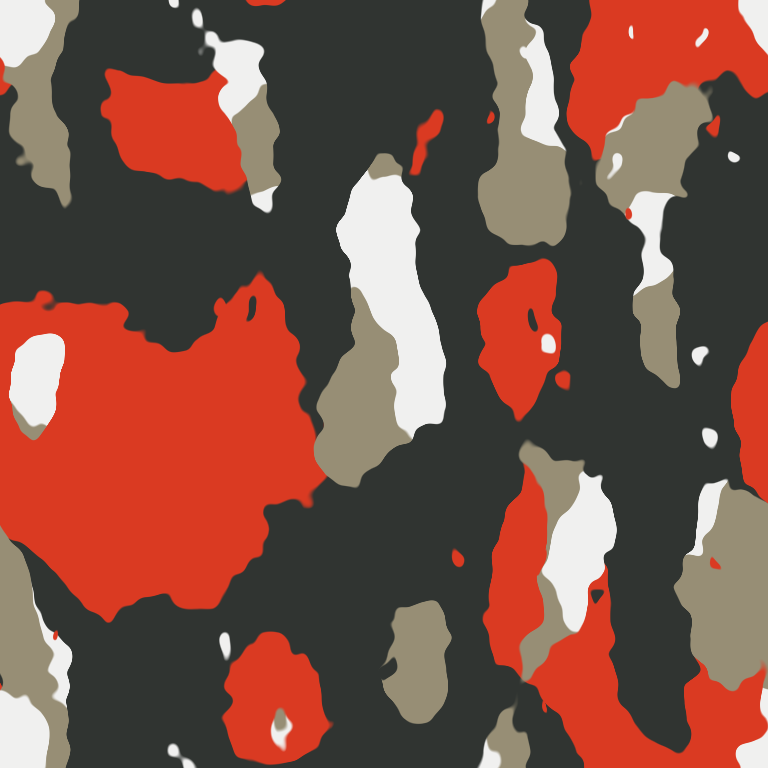
Reproduce this pattern procedurally as a three.js fragment shader.

```glsl
varying vec2 vUv;

const float TAU = 6.2831853;
const vec3 CHARCOAL = vec3(0.188, 0.204, 0.192);
const vec3 VERMILION = vec3(0.855, 0.227, 0.133);
const vec3 KHAKI = vec3(0.592, 0.557, 0.459);
const vec3 OFF_WHITE = vec3(0.941, 0.941, 0.937);

float hash(vec2 p) {
  vec3 q = fract(p.xyx * 0.1031);
  q += dot(q, q.yzx + 33.33);
  return fract((q.x + q.y) * q.z);
}

float valueNoise(vec2 p) {
  vec2 cell = floor(p);
  vec2 f = fract(p);
  f = f * f * (3.0 - 2.0 * f);
  float low = mix(hash(cell), hash(cell + vec2(1.0, 0.0)), f.x);
  float high = mix(hash(cell + vec2(0.0, 1.0)), hash(cell + 1.0), f.x);
  return mix(low, high, f.y);
}

vec2 noisePair(vec2 p) {
  return vec2(valueNoise(p), valueNoise(p + 137.0)) - 0.5;
}

// Tileable sum of random waves with zero mean and unit variance
float waveField(vec2 p, vec2 bandwidth, float seed) {
  float sum = 0.0;
  float power = 0.0;
  for (int y = 0; y <= 4; y++) {
    for (int x = -8; x <= 8; x++) {
      if (y == 0 && x <= 0) continue;
      vec2 k = vec2(float(x), float(y));
      vec2 q = k / bandwidth;
      float amplitude = exp(-dot(q, q));
      float phase = hash(k + vec2(seed, seed * 1.7));
      sum += amplitude * cos(TAU * (dot(k, p) + phase));
      power += 0.5 * amplitude * amplitude;
    }
  }
  return sum * inversesqrt(power);
}

float coverage(float field, float threshold) {
  return smoothstep(-0.025, 0.025, field - threshold);
}

// Sparse upright ovals, one candidate per grid cell
float speckMask(vec2 p, float count, float chance, float seed) {
  vec2 cell = floor(p * count);
  vec2 id = cell + seed;
  vec2 jitter = vec2(hash(id + 11.0), hash(id + 29.0));
  vec2 center = (cell + 0.3 + 0.4 * jitter) / count;
  vec2 radius = vec2(0.007, 0.014) * mix(0.5, 1.2, hash(id + 47.0));
  float dist = (length((p - center) / radius) - 1.0) * radius.x;
  float present = step(hash(id), chance);
  return present * (1.0 - smoothstep(-0.001, 0.001, dist));
}

void main() {
  // Ragged outlines from two scales of displacement
  vec2 p = vUv + 0.020 * noisePair(vUv * 20.0) + 0.015 * noisePair(vUv * 47.0);
  float grain = 0.22 * (valueNoise(vUv * vec2(58.0, 42.0) + 71.0) - 0.5);

  // Broad upright blotches on the dark ground
  float red = waveField(p, vec2(5.0, 2.8), 13.0) + grain;
  vec3 color = mix(CHARCOAL, VERMILION, coverage(red, 0.47));

  // Narrower patches, split into khaki and white
  float patchField = waveField(p, vec2(7.0, 3.4), 59.0) + grain;
  float split = waveField(p + 0.01, vec2(5.0, 4.0), 101.0) - grain;
  vec3 patchColor = mix(KHAKI, OFF_WHITE, coverage(split, 0.40));
  color = mix(color, patchColor, coverage(patchField, 0.76));

  // Stray flecks
  color = mix(color, VERMILION, speckMask(p, 9.0, 0.10, 7.0));
  color = mix(color, CHARCOAL, speckMask(p, 11.0, 0.06, 83.0));
  color = mix(color, OFF_WHITE, speckMask(p, 8.0, 0.14, 31.0));

  gl_FragColor = vec4(color, 1.0);
}
```
